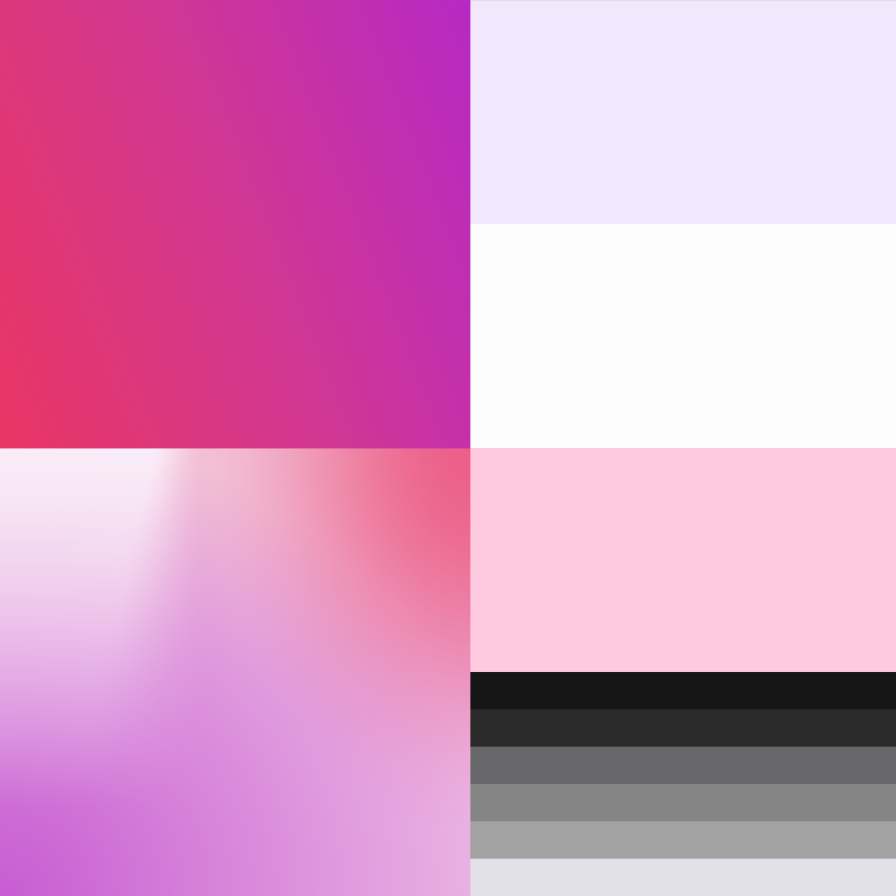
Reproduce this background procedurally as a three.js fragment shader.

```glsl
// A palette board: a diagonal gradient over a soft mesh of glows on the left,
// flat pastel bands over a stack of greys on the right.
// Panels are split by smoothed steps; the mesh blends three corner glows.

varying vec2 vUv;

// Layout, in canvas units
const float SPLIT_X = 0.525;
const float SPLIT_Y = 0.4995;
const float QUARTER = 0.25;
const int GREY_COUNT = 6;
const float EDGE = 0.0007;
const float HAIRLINE = 0.0013;

// Diagonal gradient
const vec3 CRIMSON = vec3(0.914, 0.212, 0.392);
const vec3 MAGENTA = vec3(0.822, 0.216, 0.570);
const vec3 PURPLE = vec3(0.714, 0.160, 0.765);
const float SLANT = 0.37;

// Glow mesh
const vec3 PEACH = vec3(0.950, 0.755, 0.835);
const vec3 ORCHID = vec3(0.920, 0.710, 0.890);
const vec3 VIOLET = vec3(0.780, 0.360, 0.825);
const vec3 ROSE = vec3(0.925, 0.375, 0.535);
const vec3 MIST = vec3(0.978, 0.930, 0.980);
const vec2 ROSE_SIZE = vec2(0.60, 0.90);
const float VIOLET_SIZE = 1.05;
const float MIST_DEPTH = 0.80;

// Flat bands
const vec3 LAVENDER = vec3(0.953, 0.906, 0.996);
const vec3 WHITE = vec3(0.992);
const vec3 PINK = vec3(1.000, 0.790, 0.875);
const vec3 RULE = vec3(0.890, 0.870, 0.900);

// Smoothed step from 0 to 1 across an edge
float above(float edge, float x) {
  return smoothstep(edge - EDGE, edge + EDGE, x);
}

// Three-stop slanted gradient; p runs 0 to 1 over its panel
vec3 diagonalGradient(vec2 p) {
  float t = (p.x + SLANT * p.y) / (1.0 + SLANT);
  vec3 low = mix(CRIMSON, MAGENTA, clamp(t * 2.0, 0.0, 1.0));
  return mix(low, PURPLE, clamp(t * 2.0 - 1.0, 0.0, 1.0));
}

// Corner glows over a pale base; p runs 0 to 1 over its panel
vec3 glowMesh(vec2 p) {
  float depth = 1.0 - p.y;
  vec3 color = mix(PEACH, ORCHID, smoothstep(0.0, 0.65, depth));

  float violet = clamp(1.0 - length(p) / VIOLET_SIZE, 0.0, 1.0);
  color = mix(color, VIOLET, violet);

  float rose = 1.0 - smoothstep(0.0, 1.0, length((1.0 - p) / ROSE_SIZE));
  color = mix(color, ROSE, rose);

  // Mist fades downward and its right border softens with depth
  float border = 0.375 - 0.10 * depth;
  float blur = 0.055 + 0.16 * depth;
  float mist = 1.0 - smoothstep(border - blur, border + blur, p.x);
  mist *= clamp(1.0 - depth / MIST_DEPTH, 0.0, 1.0);
  return mix(color, MIST, mist);
}

// Pastel quarters above equal grey steps
vec3 flatBands(float y) {
  vec3 greys[GREY_COUNT];
  greys[0] = vec3(0.886, 0.878, 0.914);
  greys[1] = vec3(0.635);
  greys[2] = vec3(0.520);
  greys[3] = vec3(0.408, 0.408, 0.418);
  greys[4] = vec3(0.165);
  greys[5] = vec3(0.086);

  vec3 color = greys[0];
  for (int i = 1; i < GREY_COUNT; i++) {
    float bottom = QUARTER * float(i) / float(GREY_COUNT);
    color = mix(color, greys[i], above(bottom, y));
  }
  color = mix(color, PINK, above(QUARTER, y));
  color = mix(color, WHITE, above(2.0 * QUARTER, y));
  color = mix(color, LAVENDER, above(3.0 * QUARTER, y));
  return mix(color, RULE, above(1.0 - HAIRLINE, y));
}

void main() {
  float x = vUv.x / SPLIT_X;
  vec2 upper = vec2(x, (vUv.y - SPLIT_Y) / (1.0 - SPLIT_Y));
  vec2 lower = vec2(x, vUv.y / SPLIT_Y);

  vec3 left = mix(glowMesh(lower), diagonalGradient(upper), above(SPLIT_Y, vUv.y));
  vec3 color = mix(left, flatBands(vUv.y), above(SPLIT_X, vUv.x));
  gl_FragColor = vec4(color, 1.0);
}
```
